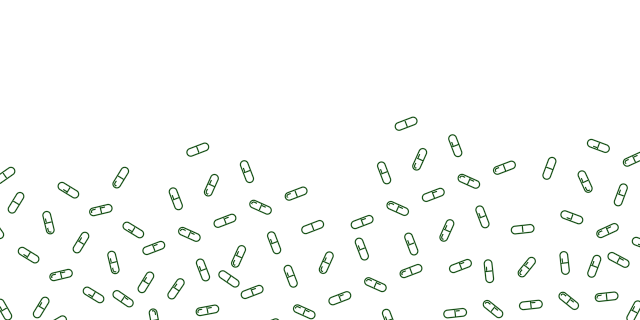
Give the GLSL for this pattern, as a WebGL 1 fragment shader.

```glsl
precision mediump float;

// Outlined capsules scattered over the lower part of a white canvas.
// They sit in diamond clusters of 13 on small rotated grids; each grid cell
// picks a tilt and its highlights from the parity of its index.

uniform vec2 u_resolution;

const vec3 PAPER = vec3(1.0);
const vec3 INK = vec3(0.0, 0.25, 0.0);

// Lengths in units of the canvas height
const float PITCH = 0.119;
const float BODY_HALF = 0.0235;
const float BODY_RADIUS = 0.012;
const float STROKE_HALF = 0.0017;
const float SHINE_RADIUS = 0.0065;
const float FAR = 1.0;

// Turns the axes by an angle in degrees
vec2 toFrame(vec2 p, float degrees) {
  float a = radians(degrees);
  float c = cos(a);
  float s = sin(a);
  return vec2(c * p.x + s * p.y, c * p.y - s * p.x);
}

float segmentDistance(vec2 p, vec2 a, vec2 b) {
  vec2 ab = b - a;
  float t = clamp(dot(p - a, ab) / dot(ab, ab), 0.0, 1.0);
  return length(p - a - t * ab);
}

// Distance to the center line of the strokes of one horizontal capsule
float capsuleStrokes(vec2 p, bool hasArc, bool hasDash) {
  vec2 tip = vec2(BODY_HALF, 0.0);
  float d = abs(segmentDistance(p, -tip, tip) - BODY_RADIUS);
  vec2 seam = vec2(0.0, BODY_RADIUS);
  d = min(d, segmentDistance(p, -seam, seam));
  if (hasArc) {
    float arc = abs(segmentDistance(p, -tip, tip) - SHINE_RADIUS);
    arc = max(arc, max(-p.y, p.x + BODY_HALF - 0.006));
    d = min(d, arc);
  }
  if (hasDash) {
    vec2 dashStart = vec2(0.003, SHINE_RADIUS);
    d = min(d, segmentDistance(p, dashStart, dashStart + vec2(0.010, 0.0)));
  }
  return d;
}

// Diamond of grid cells around a center, one capsule in each
float cluster(vec2 p, vec2 center, float degrees) {
  vec2 q = toFrame(p - center, degrees) / PITCH;
  vec2 cell = floor(q + 0.5);
  if (abs(cell.x) + abs(cell.y) > 2.5) return FAR;

  vec2 odd = mod(cell, 2.0);
  float tilt = odd.y * 45.0 + odd.x * mix(-45.0, 45.0, odd.y);
  bool diagonal = abs(odd.x - odd.y) > 0.5;
  bool rightTip = cell.x > 1.5;
  bool topTip = cell.y > 1.5;
  vec2 local = toFrame((q - cell) * PITCH, tilt);
  return capsuleStrokes(local, diagonal || rightTip, !(rightTip || topTip));
}

void main() {
  vec2 p = gl_FragCoord.xy / u_resolution.y;
  float pixel = 1.0 / u_resolution.y;

  // Clusters from left to right
  float d = cluster(p, vec2(-0.180, 0.315), 35.0);
  d = min(d, cluster(p, vec2(-0.031, -0.130), 30.0));
  d = min(d, cluster(p, vec2(0.253, 0.242), 58.5));
  d = min(d, cluster(p, vec2(0.581, -0.068), -34.4));
  d = min(d, cluster(p, vec2(0.703, 0.310), 20.9));
  d = min(d, cluster(p, vec2(1.062, 0.068), 20.9));
  d = min(d, cluster(p, vec2(1.354, 0.391), 20.9));
  d = min(d, cluster(p, vec2(1.659, 0.047), 6.2));
  d = min(d, cluster(p, vec2(1.940, 0.391), 69.6));
  d = min(d, cluster(p, vec2(2.143, 0.076), -28.0));

  // Smooth stroke coverage
  float edge = d - STROKE_HALF;
  float ink = 1.0 - smoothstep(-0.75 * pixel, 0.75 * pixel, edge);
  gl_FragColor = vec4(mix(PAPER, INK, ink), 1.0);
}
```
